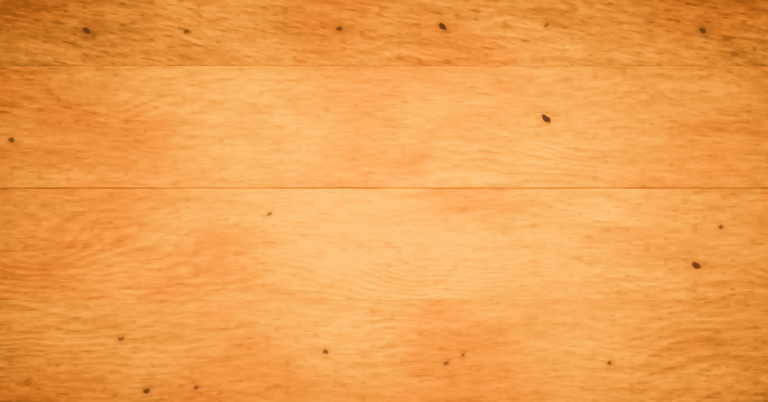
Give the GLSL for this texture, as a Shadertoy shader.

```glsl
float hash(vec2 p) {
    vec3 q = fract(p.xyx * vec3(0.1031, 0.1030, 0.0973));
    q += dot(q, q.yzx + 33.33);
    return fract((q.x + q.y) * q.z);
}

float noise(vec2 p) {
    vec2 i = floor(p), f = fract(p);
    f = f * f * (3.0 - 2.0 * f);
    return mix(mix(hash(i), hash(i + vec2(1, 0)), f.x),
               mix(hash(i + vec2(0, 1)), hash(i + vec2(1, 1)), f.x), f.y);
}

float fbm(vec2 p) {
    float sum = 0.0, amp = 0.5;
    for (int i = 0; i < 4; i++) {
        sum += amp * noise(p);
        p = p * 2.03 + 17.3;
        amp *= 0.5;
    }
    return sum / 0.9375;
}

// Height field whose contours are the growth rings, arching round scattered eyes
float ringField(vec2 p, float plank) {
    vec2 offset = vec2(plank * 31.7, plank * 13.1);
    float field = p.y + 0.20 * (fbm(p * vec2(2.2, 5.0) + offset) - 0.5)
                + 0.03 * (noise(p * vec2(9.0, 22.0) + offset) - 0.5);
    float cell = floor(p.x / 0.55);
    for (float k = -1.0; k <= 1.0; k++) {
        vec2 id = vec2(cell + k + 20.0, plank * 7.0 + 3.0);
        vec2 eye = vec2((cell + k + 0.2 + 0.6 * hash(id)) * 0.55,
                        mix(0.39, 0.70, plank - 1.0) + 0.10 * (hash(id + 9.0) - 0.5));
        vec2 d = (p - eye) / vec2(0.12 + 0.12 * hash(id + 5.0), 0.065);
        float present = step(0.5, plank) * step(plank, 2.5);
        field += present * 0.13 * hash(id + 2.0) * exp(-dot(d, d));
    }
    return field;
}

// x: dark core, y: warm halo
vec2 knots(vec2 p, float aspect) {
    vec2 mark = vec2(0.0);
    for (float i = 0.0; i < 18.0; i++) {
        float a = hash(vec2(i, 4.0)), b = hash(vec2(i, 8.0)), c = hash(vec2(i, 15.0));
        bool topRow = i < 6.0;
        vec2 center = topRow ? vec2((i + 0.2 + 0.6 * a) / 6.0 * aspect, 0.92 + 0.02 * b)
                             : vec2((i - 6.0 + a) / 12.0 * aspect, 0.02 + 0.76 * b);
        vec2 d = p - center;
        d.y += d.x * (c - 0.5);
        d += 0.004 * (vec2(noise(p * 130.0), noise(p * 130.0 + 40.0)) - 0.5);
        float size = 0.004 + 0.005 * c * c;
        float r = length(d * vec2(0.8, 1.1));
        mark.x = max(mark.x, (0.4 + 0.6 * c) * smoothstep(size + 0.003, size - 0.003, r));
        mark.y = max(mark.y, exp(-dot(d, d) / (size * size * 7.0)));
    }
    return mark;
}

void mainImage(out vec4 fragColor, in vec2 fragCoord) {
    vec2 p = fragCoord / iResolution.y;
    float aspect = iResolution.x / iResolution.y;
    float plank = step(0.254, p.y) + step(0.532, p.y) + step(0.836, p.y);
    float top = step(2.5, plank);

    // Light pool in the middle, darker top plank
    vec2 v = (p - vec2(aspect * 0.52, 0.47)) / vec2(aspect * 0.5, 0.5);
    float shade = 0.50 * v.x * v.x + 0.30 * v.y * v.y;
    float tone = 1.0 - shade - 0.15 * top - 0.03 * step(plank, 0.5);
    float contrast = 0.65 + 0.7 * shade + 0.35 * top;

    // Growth rings, fading in and out
    float ring = fract(ringField(p, plank) * 32.0);
    ring = smoothstep(0.0, 0.75, ring) * smoothstep(1.0, 0.75, ring);
    float strength = smoothstep(0.3, 0.75, fbm(p * vec2(3.0, 7.0) + plank * 11.0));
    tone -= contrast * 0.17 * strength * (ring - 0.35);

    // Broad stains, streaks, and short fibers tilted per plank
    vec2 g = p + plank * vec2(3.7, 1.9);
    g.y += g.x * mix(0.03 * (plank - 1.0), 0.16, top) + 0.03 * noise(p * vec2(3.0, 4.0));
    float stain = fbm(p * vec2(3.5, 6.0) + plank * 23.0);
    tone += 0.32 * (stain - 0.5);
    tone += contrast * 0.28 * (fbm(g * vec2(5.0, 38.0)) - 0.5);
    tone += contrast * 0.20 * (noise(g * vec2(32.0, 150.0)) - 0.5);
    tone += contrast * 0.12 * (noise(g * vec2(90.0, 210.0)) - 0.5);
    float pores = smoothstep(0.72, 0.95, noise(g * vec2(42.0, 130.0) + 70.0));
    tone -= contrast * 0.16 * pores;

    // Seams
    float seam = 0.38 * smoothstep(0.004, 0.0008, abs(p.y - 0.532))
               + 0.12 * smoothstep(0.005, 0.0, abs(p.y - 0.836))
               + 0.06 * smoothstep(0.005, 0.0, abs(p.y - 0.254));
    tone -= seam * (0.6 + 0.6 * noise(vec2(p.x * 14.0, 5.0)));

    vec2 knot = knots(p, aspect);
    tone = clamp(tone - 0.22 * knot.y, -0.12, 1.08);

    // Honey ramp from brown to pale amber
    vec3 wood = vec3(0.71, 0.41, 0.11) + tone * (vec3(0.50, 0.33, 0.20) + tone * vec3(-0.22, 0.0, 0.14));
    wood += vec3(0.01, -0.025, -0.02) * smoothstep(0.55, 0.3, stain);
    wood = mix(wood, vec3(0.36, 0.18, 0.06), 0.85 * knot.x);
    fragColor = vec4(clamp(wood, 0.0, 1.0), 1.0);
}
```
